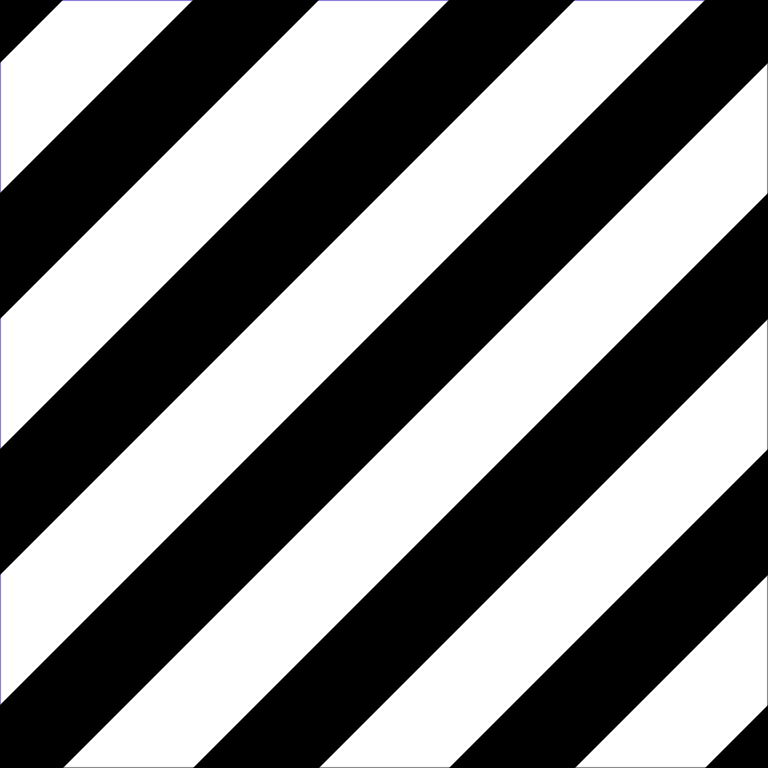
Reproduce this pattern procedurally as a WebGL 1 fragment shader.

```glsl
precision highp float;

uniform vec2 u_resolution;

const float REPEATS = 3.0;
const float WHITE_SHARE = 0.508;
const float BORDER_WIDTH = 0.0014;
const vec3 BLACK = vec3(0.0);
const vec3 WHITE = vec3(1.0);
const vec3 LAVENDER = vec3(0.56, 0.50, 0.86);
const vec3 GRAY = vec3(0.55);

// Antialiased coverage of the region where the signed distance is negative
float coverage(float dist, float pixel) {
  return clamp(0.5 - dist / pixel, 0.0, 1.0);
}

// Signed distance to rising 45 degree bands, centred between whole periods
float diagonalBands(vec2 p, float repeats, float share) {
  float phase = fract((p.x - p.y) * repeats);
  return (abs(phase - 0.5) - 0.5 * share) / (repeats * sqrt(2.0));
}

// Hairline along a side, given the distance inward from that side
float hairline(float inward, float width, float pixel) {
  return coverage(inward - width, pixel);
}

void main() {
  vec2 p = gl_FragCoord.xy / u_resolution;
  float pixel = 1.0 / min(u_resolution.x, u_resolution.y);

  // Thin tinted border, visible on the white bands only
  float lowerRight = hairline(min(1.0 - p.x, p.y), BORDER_WIDTH, pixel);
  float upperLeft = hairline(min(p.x, 1.0 - p.y), BORDER_WIDTH, pixel);
  vec3 bandColor = mix(WHITE, GRAY, lowerRight);
  bandColor = mix(bandColor, LAVENDER, upperLeft);

  // Diagonal stripes
  float band = coverage(diagonalBands(p, REPEATS, WHITE_SHARE), pixel);
  gl_FragColor = vec4(mix(BLACK, bandColor, band), 1.0);
}
```
